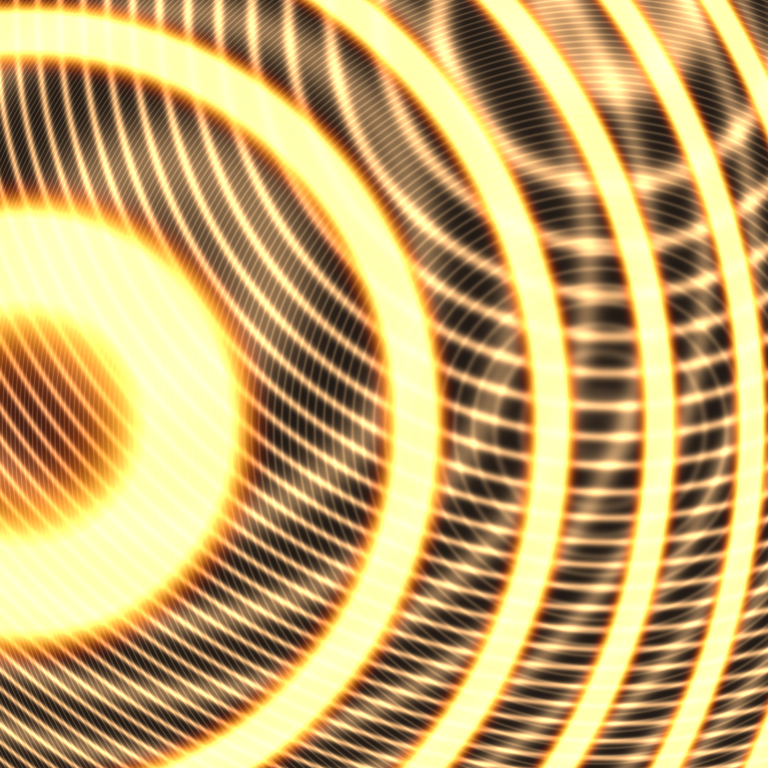
Write a Shadertoy shader that draws this background.

```glsl
// Ring centres, in canvas units
const vec2 GLOW_CENTRE = vec2(0.031, 0.448);
const vec2 BAND_CENTRE = vec2(0.215, 0.648);
const vec2 LINE_CENTRE = vec2(0.798, 0.984);
const vec2 HATCH_CENTRE = vec2(0.781, 0.440);

// Squared radius spanned by one ring of each family
const float GLOW_PERIOD = 0.2125;
const float BAND_PERIOD = 0.0950;
const float LINE_PERIOD = 0.0425;
const float HATCH_PERIOD = 0.0085;

// Position and half-width of a ring inside its period
const float GLOW_PHASE = 0.23;
const float RING_PHASE = 0.20;
const float BAND_WIDTH = 0.21;
const float LINE_WIDTH = 0.17;
const float HATCH_WIDTH = 0.17;
const vec3 GLOW_WIDTH = vec3(0.190, 0.165, 0.138);

const float GLOW_GAIN = 1.4;
const float GLOW_SHADE = 0.75; // how far the glow hides the finer rings

const vec3 BASE_COLOR = vec3(0.13, 0.10, 0.08);
const vec3 GLOW_COLOR = vec3(1.00, 0.97, 0.66);
const vec3 BAND_COLOR = vec3(0.42, 0.33, 0.22);
const vec3 LINE_COLOR = vec3(0.78, 0.59, 0.38);
const vec3 HATCH_COLOR = vec3(0.20, 0.16, 0.11);

// Signed phase distance to the nearest ring; rings are even in squared radius
float ringPhase(vec2 p, vec2 centre, float period, float offset) {
    vec2 d = p - centre;
    return fract(dot(d, d) / period - offset + 0.5) - 0.5;
}

// Soft ring, widened and dimmed where it grows finer than a pixel
float softRing(vec2 p, vec2 centre, float period, float width) {
    float footprint = length(p - centre) / (period * iResolution.y);
    float blurred = length(vec2(width, 0.6 * footprint));
    float x = ringPhase(p, centre, period, RING_PHASE) / blurred;
    return exp(-x * x) * width / blurred;
}

// Flat-topped cover whose channels fade at different widths: cream, gold, red
vec3 glowCover(vec2 p) {
    float phase = ringPhase(p, GLOW_CENTRE, GLOW_PERIOD, GLOW_PHASE);
    vec3 x2 = pow(vec3(phase) / GLOW_WIDTH, vec3(2.0));
    x2 = vec3(phase * phase) / (GLOW_WIDTH * GLOW_WIDTH);
    return min(GLOW_GAIN * exp(-x2 * x2), 1.0);
}

void mainImage(out vec4 fragColor, in vec2 fragCoord) {
    vec2 p = fragCoord / iResolution.y;

    // Fine rings added from faint to bright
    vec3 color = BASE_COLOR;
    color += HATCH_COLOR * softRing(p, HATCH_CENTRE, HATCH_PERIOD, HATCH_WIDTH);
    color += BAND_COLOR * softRing(p, BAND_CENTRE, BAND_PERIOD, BAND_WIDTH);
    color += LINE_COLOR * softRing(p, LINE_CENTRE, LINE_PERIOD, LINE_WIDTH);

    // Broad glow, with the fine rings showing faintly through it
    vec3 cover = glowCover(p);
    color *= 1.0 - GLOW_SHADE * cover.r;
    color += GLOW_COLOR * cover;

    fragColor = vec4(clamp(color, 0.0, 1.0), 1.0);
}
```
